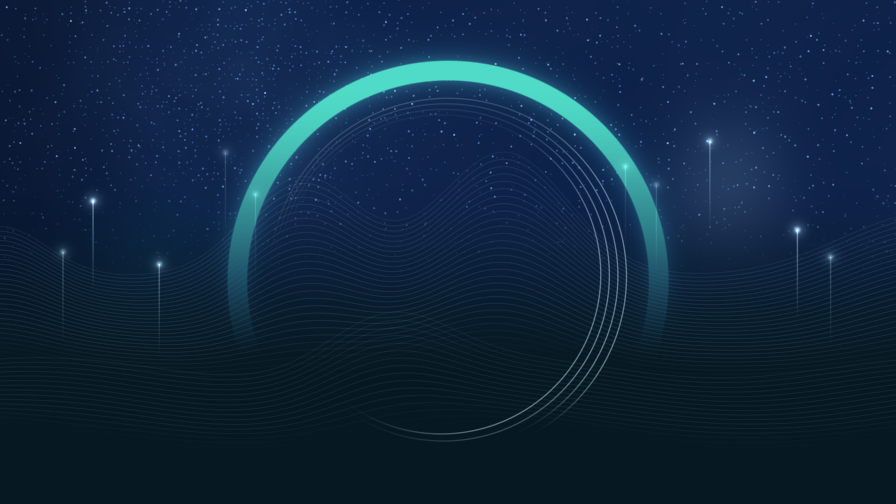
Reproduce this background procedurally as a WebGL 1 fragment shader.

```glsl
precision highp float;
// Night sky over a dark horizon: a glowing ring with fine inner arcs, faint
// wave meshes and light beacons. Layers are composited from back to front with
// distance functions, bell curves, cell-hashed stars and contour lines.

uniform vec2 u_resolution;

#define RING_CENTER vec2(0.889, 0.442)
#define RING_RADIUS 0.418
#define RING_HALF_WIDTH 0.0195
#define RING_TEAL vec3(0.31, 0.86, 0.78)
#define RING_BLUE vec3(0.13, 0.35, 0.44)
#define SKY_BLUE vec3(0.055, 0.135, 0.29)
#define GROUND_DARK vec3(0.025, 0.098, 0.132)
#define MESH_COLOR vec3(0.30, 0.48, 0.56)
#define MESH_STRENGTH 0.17
#define STAR_STRENGTH 0.65
#define BEACON_LENGTH 0.18

float bell(float x, float width) {
  return exp(-x * x / (width * width));
}

float glow(vec2 p, vec2 center, vec2 size) {
  vec2 d = (p - center) / size;
  return exp(-dot(d, d));
}

float hash(vec2 cell) {
  return fract(sin(dot(cell, vec2(127.1, 311.7))) * 4375.85);
}

// Layered, warped sines for the cloudy sky
float cloud(vec2 p) {
  float sum = 0.0, amp = 0.5;
  for (int i = 0; i < 4; i++) {
    p += 0.35 * sin(p.yx * 1.7 + 1.3);
    sum += amp * sin(p.x) * sin(p.y + 0.8);
    p = mat2(1.5, 1.1, -1.1, 1.5) * p;
    amp *= 0.55;
  }
  return 0.5 + 0.5 * sum;
}

// One jittered star in some cells of a grid
float stars(vec2 p, float size, float density, float px) {
  vec2 cell = floor(p / size);
  vec2 jitter = 0.2 + 0.6 * vec2(hash(cell + 3.1), hash(cell + 7.7));
  float d = length(p - (cell + jitter) * size);
  float light = hash(cell + 19.3);
  float radius = 0.0009 + 0.0009 * light;
  float dot1 = 1.0 - smoothstep(radius - 0.5 * px, radius + 0.8 * px, d);
  return dot1 * step(1.0 - density, hash(cell)) * (0.25 + 0.75 * light * light);
}

// Upper crests of the two wave meshes
float highCrest(float x) {
  return 0.455 + 0.10 * bell(x, 0.13) + 0.20 * bell(x - 0.6, 0.16)
    + 0.25 * bell(x - 1.0, 0.18) + 0.13 * bell(x - 1.85, 0.25);
}

float lowCrest(float x) {
  return 0.275 + 0.11 * bell(x - 0.77, 0.17) + 0.02 * sin(x * 7.0 + 1.0);
}

// x: line coordinate, y: 0 at the floor to 1 at the crest
vec2 meshCoord(vec2 p, float low) {
  float crest = mix(highCrest(p.x), lowCrest(p.x), low);
  float base = mix(0.25, 0.13, low) + 0.025 * sin(p.x * 6.0 + 2.0);
  float level = (p.y - base) / (crest - base);
  float ripple = 0.02 * sin(p.x * 11.0 + level * 5.0) * (1.0 - level);
  return vec2((level + ripple) * mix(30.0, 16.0, low), level);
}

float mesh(vec2 p, float low, float px) {
  vec2 m = meshCoord(p, low);
  vec2 slope = vec2(meshCoord(p + vec2(px, 0.0), low).x,
                    meshCoord(p + vec2(0.0, px), low).x) - m.x;
  float d = abs(fract(m.x) - 0.5) / max(length(slope), 0.001);
  float line = 1.0 - smoothstep(0.1, 1.1, d);
  float body = smoothstep(0.0, 0.35, m.y) * (1.0 - smoothstep(0.97, 1.01, m.y));
  return line * body;
}

// Glowing head with a thin stem that fades downward
float beacon(vec2 p, vec2 head, float px) {
  vec2 d = p - head;
  float r = length(d);
  float fade = clamp(1.0 + d.y / BEACON_LENGTH, 0.0, 1.0) * step(d.y, 0.0);
  float stem = (1.0 - smoothstep(0.0, 0.0008 + px, abs(d.x))) * fade;
  return 0.45 * stem + 0.8 * bell(r, 0.0055) + 0.22 * bell(r, 0.016);
}

void main() {
  float px = 1.0 / u_resolution.y;
  vec2 p = gl_FragCoord.xy * px;
  p.x += 0.5 * (16.0 / 9.0 - u_resolution.x * px);

  // Sky, haze and ground
  float skyMask = smoothstep(0.24, 0.66, p.y);
  float nebula = glow(p, vec2(0.47, 0.84), vec2(0.28, 0.24));
  vec3 sky = SKY_BLUE * (1.0 - 0.28 * bell(p.x, 0.28));
  sky += vec3(0.05, 0.07, 0.08) * nebula * cloud(p * 9.0);
  sky += 0.025 * (cloud(p * 5.0 + 4.0) - 0.5);
  vec3 color = mix(GROUND_DARK, sky, skyMask);
  color += vec3(0.10, 0.11, 0.10) * glow(p, vec2(1.44, 0.64), vec2(0.12, 0.13));
  color += vec3(0.0, 0.025, 0.02) * glow(p, vec2(0.30, 0.52), vec2(0.14, 0.11));

  // Stars, denser in the nebula
  float starLight = stars(p, 0.011, 0.16 + 0.35 * nebula, px) * 0.6
    + stars(p + 2.3, 0.027, 0.4, px);
  color += vec3(0.55, 0.72, 0.9) * starLight * STAR_STRENGTH * smoothstep(0.42, 0.7, p.y);

  // Wave meshes
  color += (MESH_COLOR - color) * MESH_STRENGTH
    * (mesh(p, 0.0, px) + 0.65 * mesh(p, 1.0, px));

  // Ring with its halo, dissolving toward the ground
  float edge = abs(length(p - RING_CENTER) - RING_RADIUS) - RING_HALF_WIDTH;
  float ringFade = smoothstep(0.285, 0.56, p.y);
  vec3 ringColor = mix(RING_BLUE, RING_TEAL, smoothstep(0.38, 0.84, p.y));
  color += ringColor * 0.24 * exp(-max(edge, 0.0) / 0.018) * ringFade;
  color = mix(color, ringColor, (1.0 - smoothstep(-px, px, edge)) * ringFade);

  // Fine arcs, spread on the right
  for (int i = 0; i < 4; i++) {
    float k = float(i);
    vec2 d = p - vec2(0.889 - 0.0045 * k, 0.451 + 0.0015 * k);
    float line = 1.0 - smoothstep(0.0, 0.0007 + px, abs(length(d) - 0.354 + 0.0125 * k));
    float turn = dot(normalize(d), vec2(0.87, -0.5));
    float light = 0.55 * smoothstep(-0.15, 0.9, turn);
    light *= mix(smoothstep(0.13, 0.28, p.y), 1.0, smoothstep(1.0, 3.0, k));
    light += 0.22 * smoothstep(0.45, 0.75, p.y) * (1.0 - 0.25 * k);
    color = mix(color, vec3(0.65, 0.78, 0.84), line * light);
  }

  // Beacons step inward from both sides at uneven heights
  for (int i = 0; i < 5; i++) {
    float k = float(i), s = smoothstep(0.0, 4.0, k), peak = bell(k - 2.0, 0.6);
    vec2 left = vec2(0.125 + 0.382 * s,
      0.50 + 0.037 * k - 0.1 * cos(3.1416 * k) * sin(0.7 * k));
    vec2 right = vec2(1.648 - 0.407 * s - 0.036 * peak, 0.49 + 0.045 * k + 0.14 * peak);
    float light = 0.25 + 0.7 * bell(k - 1.2, 1.2);
    color += vec3(0.75, 0.87, 0.9) * light * (beacon(p, left, px) + beacon(p, right, px));
  }
  gl_FragColor = vec4(color, 1.0);
}
```
